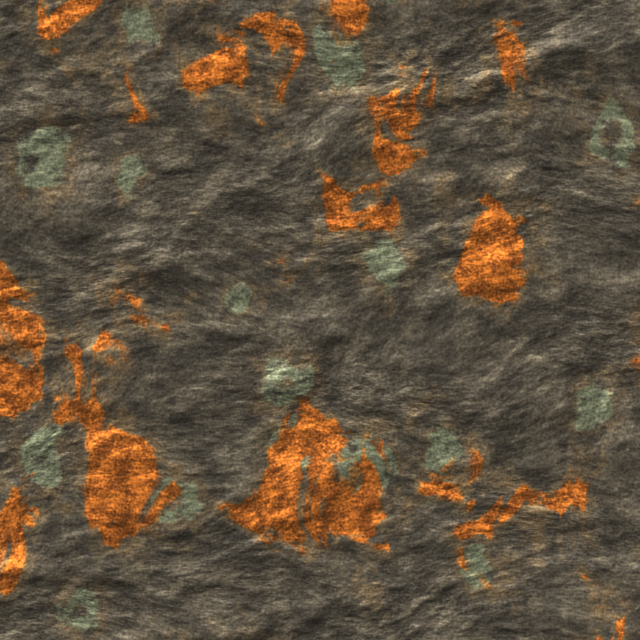
Give the GLSL for this texture, as a WebGL 1 fragment shader.

```glsl
precision highp float;
// Rough dark rock with rust-orange lichen, pale green rosettes and tan stains.
// A layered noise height field is lit from the upper left; warped noise masks
// and jittered, ragged discs lay the lichen over it.

uniform vec2 u_resolution;

const vec3 ROCK_DARK    = vec3(0.265, 0.245, 0.212);
const vec3 ROCK_PALE    = vec3(0.365, 0.335, 0.280);
const vec3 STAIN_TAN    = vec3(0.455, 0.370, 0.255);
const vec3 RUST_DEEP    = vec3(0.490, 0.270, 0.120);
const vec3 RUST_BRIGHT  = vec3(0.770, 0.430, 0.170);
const vec3 LICHEN_GREEN = vec3(0.430, 0.450, 0.355);

const vec2  LIGHT_DIR     = vec2(-0.40, 0.92); // towards the light
const float RELIEF        = 0.105;             // strength of the shading
const float ROCK_SCALE    = 6.0;               // coarsest bumps per canvas
const vec2  ROCK_STRETCH  = vec2(0.80, 1.25);  // ledges run sideways
const vec2  RUST_SCALE    = vec2(6.2, 4.2);    // patches run up and down
const float RUST_LEVEL    = 0.25;              // higher means less orange
const float ROSETTE_GRID  = 6.0;
const float ROSETTE_SHARE = 0.45;
const float GRAIN_SCALE   = 230.0;
const float GRAIN_AMOUNT  = 0.30;

vec2 hash2(vec2 p) {
  vec3 q = fract(p.xyx * vec3(0.1031, 0.1030, 0.0973));
  q += dot(q, q.yzx + 33.33);
  return fract((q.xx + q.yz) * q.zy);
}

// Gradient noise, roughly -0.7 to 0.7
float noise(vec2 p) {
  vec2 i = floor(p), f = p - i;
  vec2 u = f * f * f * (f * (f * 6.0 - 15.0) + 10.0);
  vec2 e = vec2(1.0, 0.0);
  float a = dot(hash2(i) * 2.0 - 1.0, f);
  float b = dot(hash2(i + e.xy) * 2.0 - 1.0, f - e.xy);
  float c = dot(hash2(i + e.yx) * 2.0 - 1.0, f - e.yx);
  float d = dot(hash2(i + e.xx) * 2.0 - 1.0, f - e.xx);
  return mix(mix(a, b, u.x), mix(c, d, u.x), u.y);
}

float fbm(vec2 p) {
  float sum = 0.0, amp = 1.0;
  for (int i = 0; i < 6; i++) {
    sum += amp * noise(p);
    p = mat2(1.6, 1.2, -1.2, 1.6) * p + 17.3;
    amp *= 0.56;
  }
  return sum;
}

// Rock height: creased coarse layers under plain fine ones
float rockHeight(vec2 p) {
  vec2 q = p * ROCK_STRETCH * ROCK_SCALE;
  q += 0.5 * vec2(noise(q * 0.7 + 5.1), noise(q * 0.7 + 41.7));
  float sum = 0.0, amp = 1.0 / ROCK_SCALE;
  for (int i = 0; i < 6; i++) {
    float n = noise(q);
    float crease = i < 4 ? 0.75 : 0.2;
    sum += amp * (n + crease * abs(n));
    q = mat2(1.93, 0.52, -0.52, 1.93) * q + 31.7;
    amp *= 0.5;
  }
  return sum;
}

// x: coverage of green rosettes, y: tan halo around them
vec2 rosettes(vec2 p, float ragged) {
  vec2 g = p * ROSETTE_GRID, cell = floor(g), cover = vec2(0.0);
  for (int y = -1; y <= 1; y++) {
    for (int x = -1; x <= 1; x++) {
      vec2 id = cell + vec2(float(x), float(y));
      vec2 place = hash2(id + 71.0), kind = hash2(id + 133.0);
      float radius = mix(0.13, 0.30, kind.y);
      float present = step(kind.x, ROSETTE_SHARE);
      vec2 away = (g - id - 0.15 - 0.7 * place) * vec2(1.1, 0.92);
      float d = length(away) + 0.20 * ragged;
      float disc = 1.0 - smoothstep(radius - 0.035, radius + 0.025, d);
      float hole = step(0.7, place.x) * (1.0 - smoothstep(0.05, 0.12, d));
      float halo = 1.0 - smoothstep(radius, radius * 1.9, d);
      cover = max(cover, present * vec2(disc * (1.0 - hole), halo));
    }
  }
  return cover;
}

void main() {
  vec2 p = gl_FragCoord.xy / min(u_resolution.x, u_resolution.y) + 3.0;

  // Relief lighting
  float e = 0.002;
  float h = rockHeight(p);
  vec2 slope = vec2(rockHeight(p + vec2(e, 0.0)), rockHeight(p + vec2(0.0, e))) - h;
  float facing = clamp(-dot(slope / e, LIGHT_DIR), -6.0, 6.0);
  float grain = noise(p * GRAIN_SCALE) + 0.6 * noise(p * GRAIN_SCALE * 0.5 + 9.0);
  float light = exp(RELIEF * facing) * (1.0 + GRAIN_AMOUNT * grain);
  light *= 1.0 + 0.55 * clamp(h, -0.3, 0.3);

  // Coverage masks
  vec2 warp = vec2(noise(p * 9.0 + 3.0), noise(p * 9.0 + 57.0));
  float rustField = fbm(p * RUST_SCALE + 0.45 * warp + 8.0) + 0.25 * h;
  float rust = smoothstep(RUST_LEVEL - 0.03, RUST_LEVEL + 0.06, rustField);
  float ragged = fbm(p * 17.0 + 23.0);
  vec2 green = rosettes(p + 0.012 * warp, ragged);
  float stain = smoothstep(-0.02, RUST_LEVEL, rustField + 0.12 * ragged);
  stain = max(0.75 * stain, 0.6 * green.y);

  // Pigments, from the rock upwards
  float mottle = fbm(p * 34.0 + 91.0);
  vec3 color = mix(ROCK_DARK, ROCK_PALE, smoothstep(-0.4, 0.5, ragged + 0.4 * mottle));
  color = mix(color, STAIN_TAN, stain * smoothstep(-0.45, 0.35, mottle + h));
  color = mix(color, LICHEN_GREEN, green.x * smoothstep(-0.6, -0.05, mottle) * 0.9);
  float bloom = smoothstep(-0.45, 0.45, mottle + 0.35 * grain + 0.5 * (rustField - 0.35));
  color = mix(color, mix(RUST_DEEP, RUST_BRIGHT, bloom), rust * 0.95);

  gl_FragColor = vec4(clamp(color * light, 0.0, 1.0), 1.0);
}
```
